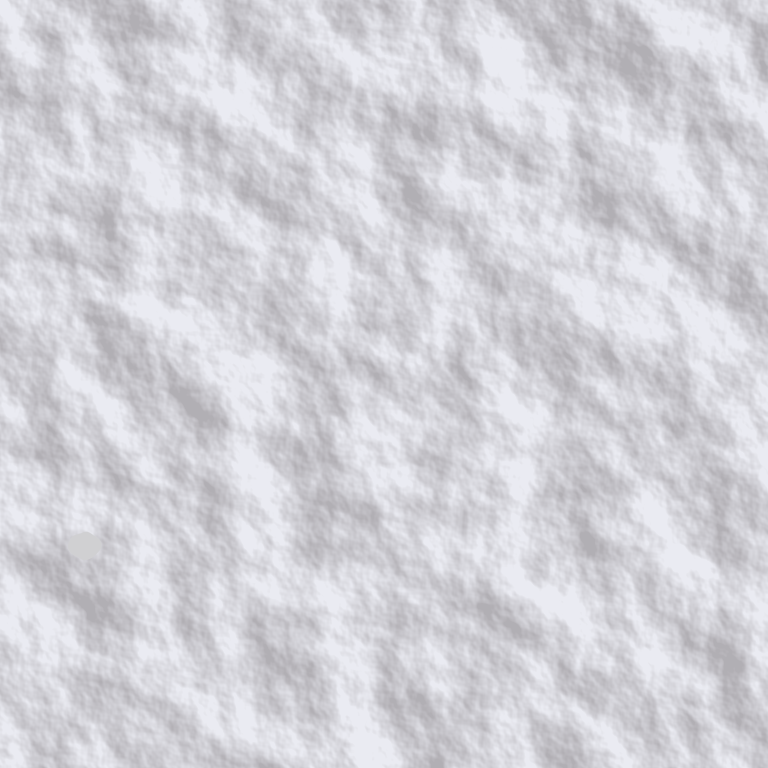
Reproduce this texture procedurally as a Shadertoy shader.

```glsl
#define BASE_CELLS 8.5
#define OCTAVES 5
#define SLOPE_GAIN 0.74
#define CONTRAST 0.28
#define MID_TONE 0.61
#define HEIGHT_SHADE 0.5
#define LIGHT_DIR vec2(-0.83, -0.56)
#define SHADOW vec3(0.695, 0.685, 0.705)
#define HIGHLIGHT vec3(0.918, 0.922, 0.948)
#define CHIP_COLOR vec3(0.815, 0.815, 0.825)
#define CHIP_CENTER vec2(0.110, 0.289)
#define CHIP_RADIUS 0.019

// Unit gradient vector for a lattice point
vec2 latticeGradient(vec2 cell) {
    uvec2 q = uvec2(ivec2(cell) + 4096);
    uint h = q.x * 1597334677u ^ q.y * 3812015801u;
    h = (h ^ (h >> 15)) * 2246822519u;
    h ^= h >> 13;
    float angle = float(h & 65535u) / 65536.0 * 6.28318;
    return vec2(cos(angle), sin(angle));
}

// Gradient noise: x holds the height, yz its analytic slope
vec3 gradientNoise(vec2 p) {
    vec2 i = floor(p), f = p - i;
    vec2 u = f * f * f * (f * (f * 6.0 - 15.0) + 10.0);
    vec2 du = 30.0 * f * f * (f * (f - 2.0) + 1.0);

    vec2 ga = latticeGradient(i);
    vec2 gb = latticeGradient(i + vec2(1, 0));
    vec2 gc = latticeGradient(i + vec2(0, 1));
    vec2 gd = latticeGradient(i + vec2(1, 1));
    float a = dot(ga, f);
    float b = dot(gb, f - vec2(1, 0));
    float c = dot(gc, f - vec2(0, 1));
    float d = dot(gd, f - vec2(1, 1));

    float height = mix(mix(a, b, u.x), mix(c, d, u.x), u.y);
    vec2 slope = mix(mix(ga, gb, u.x), mix(gc, gd, u.x), u.y)
               + du * vec2(mix(b - a, d - c, u.y), mix(c - a, d - b, u.x));
    return vec3(height, slope);
}

// Plaster relief lit from the side, each octave turned against the last
float reliefShade(vec2 uv) {
    const mat2 turn = mat2(0.8, 0.6, -0.6, 0.8);
    vec2 p = turn * uv * BASE_CELLS + 3.7;
    vec2 light = turn * normalize(LIGHT_DIR);
    float shade = 0.0, weight = 1.0;
    for (int i = 0; i < OCTAVES; i++) {
        vec3 n = gradientNoise(p);
        shade += weight * (HEIGHT_SHADE * n.x - dot(n.yz, light));
        p = turn * p * 2.03 + 17.3;
        light = turn * light;
        weight *= SLOPE_GAIN;
    }
    return shade;
}

void mainImage(out vec4 fragColor, in vec2 fragCoord) {
    vec2 uv = fragCoord / iResolution.y;

    // Wall surface
    float tone = clamp(MID_TONE + CONTRAST * reliefShade(uv), 0.0, 1.0);
    vec3 color = mix(SHADOW, HIGHLIGHT, tone);

    // One flat chip with a slightly uneven rim
    vec2 offset = (uv - CHIP_CENTER) * vec2(0.9, 1.1);
    float rim = length(offset) - CHIP_RADIUS + 0.004 * gradientNoise(uv * 60.0).x;
    color = mix(CHIP_COLOR, color, smoothstep(-0.001, 0.001, rim));

    fragColor = vec4(color, 1.0);
}
```
